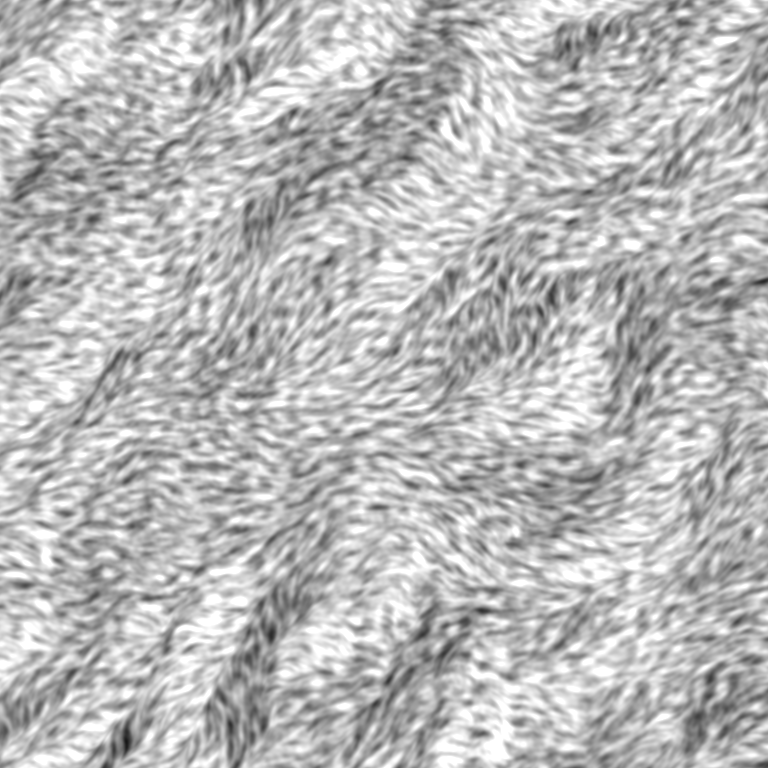
This texture is drawn by a three.js fragment shader. Its source:

```glsl
// Grey, rough relief: soft diagonal ridges lit from the upper left,
// covered by fine grain that is smeared along a slowly turning direction.
// Ridges are embossed fractal noise; grain is noise averaged along short lines.
varying vec2 vUv;

const float MEAN_GREY = 0.728;
const float RELIEF_CONTRAST = 0.14;
const float GRAIN_CONTRAST = 0.72;
const float RIDGE_TILT = 0.92;      // radians from horizontal
const float RIDGE_FREQUENCY = 4.2;
const float GRAIN_FREQUENCY = 74.0;
const float SMEAR_LENGTH = 0.015;

float hash(vec2 cell) {
  vec3 h = fract(cell.xyx * vec3(0.1031, 0.1030, 0.0973));
  h += dot(h, h.yzx + 33.33);
  return fract((h.x + h.y) * h.z);
}

vec2 gradientAt(vec2 cell) {
  float angle = 6.2832 * hash(cell);
  return vec2(cos(angle), sin(angle));
}

// Gradient noise, roughly -0.7 to 0.7
float noise(vec2 p) {
  vec2 cell = floor(p);
  vec2 f = p - cell;
  vec2 blend = f * f * f * (f * (f * 6.0 - 15.0) + 10.0);
  vec2 right = vec2(1.0, 0.0);
  vec2 up = vec2(0.0, 1.0);
  float a = dot(gradientAt(cell), f);
  float b = dot(gradientAt(cell + right), f - right);
  float c = dot(gradientAt(cell + up), f - up);
  float d = dot(gradientAt(cell + 1.0), f - 1.0);
  return mix(mix(a, b, blend.x), mix(c, d, blend.x), blend.y);
}

mat2 rotation(float angle) {
  float c = cos(angle);
  float s = sin(angle);
  return mat2(c, s, -s, c);
}

// Height with softened crests where each octave crosses zero
float ridgeHeight(vec2 p, float frequency) {
  float height = 0.0;
  float weight = 1.0;
  for (int i = 0; i < 4; i++) {
    float n = noise(p * frequency + 13.7 * float(i + 1));
    height -= weight * sqrt(n * n + 0.007) / frequency;
    p = rotation(0.25) * p;
    frequency *= 1.9;
    weight *= 0.72;
  }
  return height;
}

// Slope across the ridges: positive faces the light
float emboss(vec2 p, float tilt, float reach) {
  vec2 along = vec2(cos(tilt), sin(tilt));
  vec2 across = vec2(along.y, -along.x);
  vec2 q = vec2(dot(p, along) * 0.72, dot(p, across));
  vec2 stepAcross = vec2(0.0, reach);
  float rise = ridgeHeight(q + stepAcross, RIDGE_FREQUENCY)
             - ridgeHeight(q - stepAcross, RIDGE_FREQUENCY);
  return rise / (2.0 * reach);
}

// Two octaves of grain averaged along a short line
float smearedGrain(vec2 p, vec2 direction, float reach) {
  float sum = 0.0;
  for (int i = 0; i < 7; i++) {
    vec2 q = p + direction * reach * (float(i) / 6.0 - 0.5);
    sum += noise(q * GRAIN_FREQUENCY + 5.3);
    sum += 0.55 * noise(rotation(0.6) * q * GRAIN_FREQUENCY * 1.75 + 91.1);
  }
  return sum / 7.0;
}

void main() {
  // Gentle bending of the ridges
  vec2 bend = vec2(noise(vUv * 3.0 + 7.4), noise(vUv * 3.0 + 41.9));
  vec2 p = vUv + 0.09 * bend;

  // Broad light and shadow, calmer in some regions
  float strength = 1.0 + 0.8 * noise(vUv * 2.2 + 63.5);
  float relief = strength * emboss(p, RIDGE_TILT, 0.006);

  // Grain lies flat on lit slopes and steep in the shadows
  float angle = 0.25 - 0.55 * relief + 1.8 * noise(vUv * 4.0 + 29.2);
  vec2 direction = vec2(cos(angle), sin(angle));
  float grain = smearedGrain(vUv + 0.03 * bend, direction, SMEAR_LENGTH);

  float grey = MEAN_GREY + RELIEF_CONTRAST * relief + GRAIN_CONTRAST * grain;
  gl_FragColor = vec4(vec3(clamp(grey, 0.0, 1.0)), 1.0);
}
```
